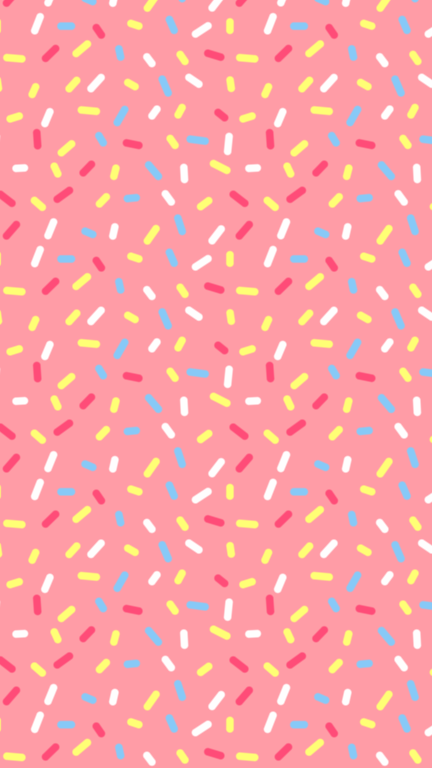
This pattern is drawn by a WebGL 2 fragment shader. Its source:

```glsl
#version 300 es
precision highp float;
// Rounded candy sprinkles scattered in a repeating tile over pink icing.

uniform vec2 u_resolution;
out vec4 outColor;

#define TILE 0.539      // tile side, in canvas widths
#define COLUMNS 7.0     // sprinkles across a tile
#define ROWS 8.0        // staggered rows in a tile
#define RADIUS 0.113    // lengths from here on are in column widths
#define SHORT_HALF 0.125
#define LONG_HALF 0.225
#define JITTER 0.2
#define SOFTNESS 0.035

const float PI = 3.14159265;
const vec3 ICING = vec3(1.0, 0.61, 0.65);
const vec3 LEMON = vec3(1.0, 1.0, 0.46);
const vec3 SUGAR = vec3(1.0, 0.995, 0.995);
const vec3 BERRY = vec3(1.0, 0.30, 0.47);
const vec3 SKY = vec3(0.53, 0.79, 0.97);

float hash(vec2 p) {
    return fract(sin(dot(p, vec2(12.9898, 78.233))) * 43758.5453);
}

// Distance to a capsule centred at the origin
float capsule(vec2 p, vec2 axis, float halfLength) {
    float along = clamp(dot(p, axis), -halfLength, halfLength);
    return length(p - axis * along) - RADIUS;
}

// Golden-ratio steps keep the colour shares even within a tile
vec3 sprinkleColor(vec2 id) {
    float pick = fract((id.x + id.y * COLUMNS) * 0.618034 + 0.12 * hash(id + 7.3));
    if (pick < 0.33) return LEMON;
    if (pick < 0.60) return SUGAR;
    return pick < 0.81 ? BERRY : SKY;
}

void main() {
    vec2 p = gl_FragCoord.xy / u_resolution.x * COLUMNS / TILE;
    float rowHeight = COLUMNS / ROWS;
    float baseRow = floor(p.y / rowHeight);
    vec3 color = ICING;

    // Visit the sprinkles of the neighbouring cells
    for (int j = -1; j <= 1; j++) {
        float row = baseRow + float(j);
        float stagger = 0.5 * mod(row, 2.0);
        float baseColumn = floor(p.x - stagger);

        for (int i = -1; i <= 1; i++) {
            float column = baseColumn + float(i);
            vec2 id = mod(vec2(column, row), vec2(COLUMNS, ROWS));

            // Random place around the cell centre
            float heading = 2.0 * PI * hash(id + 1.7);
            vec2 offset = JITTER * sqrt(hash(id + 3.1)) * vec2(cos(heading), sin(heading));
            vec2 center = vec2(column + stagger + 0.5, (row + 0.5) * rowHeight) + offset;

            // Neighbours lean across each other to avoid touching
            float lean = mod(id.x + id.y, 2.0) * 0.5 * PI;
            float angle = lean + (hash(id + 5.9) - 0.5) * 0.62 * PI;
            vec2 axis = vec2(cos(angle), sin(angle));
            float size = smoothstep(0.25, 0.75, hash(id + 9.4));
            float halfLength = mix(SHORT_HALF, LONG_HALF, size);

            float d = capsule(p - center, axis, halfLength);
            float coverage = 1.0 - smoothstep(-SOFTNESS, SOFTNESS, d);
            color = mix(color, sprinkleColor(id), coverage);
        }
    }
    outColor = vec4(color, 1.0);
}
```
